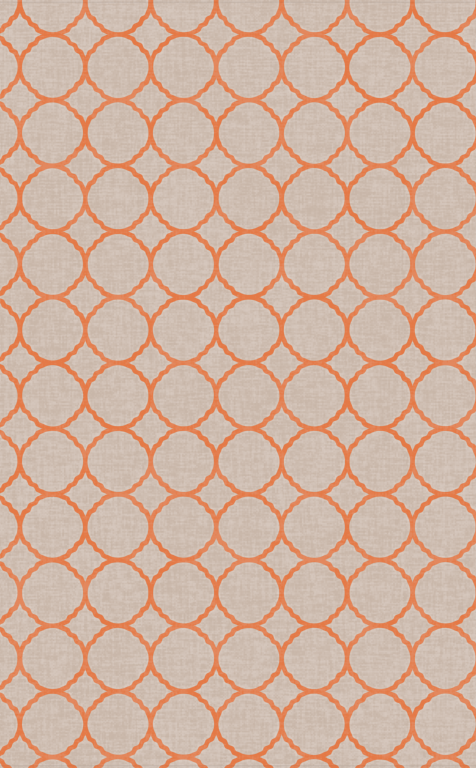
Give the GLSL for this pattern, as a WebGL 1 fragment shader.

```glsl
precision highp float;
// Orange quatrefoil trellis with scalloped sides, printed on beige linen.

uniform vec2 u_resolution;

// Lengths are fractions of the canvas width unless noted
const vec2 PERIOD = vec2(0.1375, 0.1380);
const vec2 FOIL_CENTER = vec2(0.5230, 0.9200);
const float HEM = 0.0045;
const float THREADS = 318.0;     // threads across the canvas
const float EDGE_SOFT = 0.0016;  // least softness of the printed edge

// Lengths as fractions of one repeat
const float HALF_LINE = 0.036;
const float SHOULDER = 0.462;    // center to side, along the diagonal
const float SIDE_POWER = 3.3;    // higher gives flatter sides
const float SCALLOP = 0.012;
const float SCALLOP_FREQ = 40.0;
const float WOBBLE = 0.008;

const vec3 LINEN_DARK = vec3(0.795, 0.725, 0.672);
const vec3 LINEN_LIGHT = vec3(0.825, 0.767, 0.727);
const vec3 INK = vec3(0.895, 0.475, 0.275);
const vec3 INK_WORN = vec3(0.890, 0.535, 0.370);

float hash(vec2 p) {
  return fract(sin(dot(p, vec2(127.1, 311.7))) * 43758.5453);
}

float noise(vec2 p) {
  vec2 i = floor(p);
  vec2 f = fract(p);
  f = f * f * (3.0 - 2.0 * f);
  float low = mix(hash(i), hash(i + vec2(1.0, 0.0)), f.x);
  float high = mix(hash(i + vec2(0.0, 1.0)), hash(i + 1.0), f.x);
  return mix(low, high, f.y);
}

// Signed distance to one quatrefoil, with q in [-0.5, 0.5]
float quatrefoil(vec2 q) {
  const float REACH = 0.353553;
  vec2 a = abs(q);
  float along = abs(a.y - a.x) * 0.707107;
  float outward = (a.x + a.y) * 0.707107;
  float t = along / REACH;
  float drop = SHOULDER - REACH;
  float side = SHOULDER - drop * pow(t, SIDE_POWER);
  float slope = drop * SIDE_POWER / REACH * pow(t, SIDE_POWER - 1.0);
  float fade = 1.0 - smoothstep(0.10, 0.25, along);
  side += SCALLOP * fade * cos(along * SCALLOP_FREQ);
  return (outward - side) / sqrt(1.0 + slope * slope);
}

// Crossed threads with slubs, centered near 0.5
float weave(vec2 p) {
  vec2 t = p * THREADS;
  float weft = noise(t * vec2(0.14, 0.9));
  float warp = noise(t * vec2(0.9, 0.14) + 57.0);
  float grain = noise(t * 0.95 + 19.0);
  return 0.36 * weft + 0.30 * warp + 0.34 * grain;
}

void main() {
  vec2 p = gl_FragCoord.xy / u_resolution.x;
  float height = u_resolution.y / u_resolution.x;
  float pixel = 1.0 / u_resolution.x;

  // Linen ground with broad, faint shading
  float cloth = weave(p);
  float shade = noise(p * 5.0 + 8.0) - 0.5;
  float tone = smoothstep(0.20, 0.85, cloth + 0.14 * shade);
  vec3 color = mix(LINEN_DARK, LINEN_LIGHT, tone);
  color += 0.035 * (cloth - 0.5);

  // Trellis, with a slight unevenness from repeat to repeat
  vec2 cell = (p - FOIL_CENTER) / PERIOD;
  vec2 q = fract(cell + 0.5) - 0.5;
  float uneven = noise(cell * 7.0 + 31.0) - 0.5;
  float d = abs(quatrefoil(q)) - HALF_LINE - WOBBLE * uneven;
  float soft = max(0.75 * pixel, EDGE_SOFT) / PERIOD.x;
  float line = 1.0 - smoothstep(-soft, soft, d);

  // Pale rim beside the ink
  float rim = smoothstep(0.0, 0.015, d) * (1.0 - smoothstep(0.015, 0.045, d));
  color += 0.018 * rim;

  // Ink picks up the threads and wears in patches
  float wear = 0.65 * cloth + 0.35 * noise(cell * 2.3 + 4.0);
  vec3 ink = mix(INK, INK_WORN, smoothstep(0.32, 0.72, wear));
  color = mix(color, ink, line);

  // Thin stitched hem at top and bottom
  float toEdge = min(p.y, height - p.y);
  float hem = 1.0 - smoothstep(0.0, max(pixel, 0.002), abs(toEdge - HEM));
  color *= 1.0 - 0.06 * hem * (0.5 + cloth);

  gl_FragColor = vec4(clamp(color, 0.0, 1.0), 1.0);
}
```
